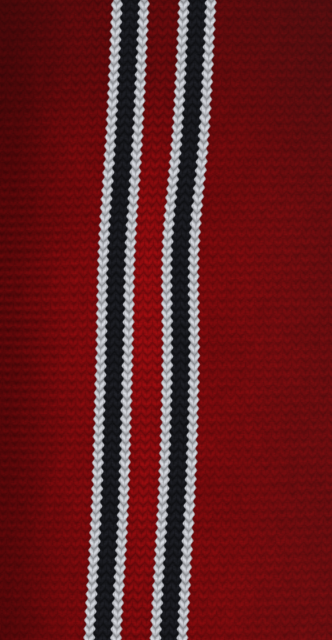
A WebGL 2 fragment shader for this texture:

```glsl
#version 300 es
precision highp float;
uniform vec2 u_resolution;
out vec4 fragColor;

const vec3 RED = vec3(0.445, 0.035, 0.045);
const vec3 BLACK = vec3(0.085, 0.088, 0.105);
const vec3 WHITE = vec3(0.79, 0.80, 0.825);
const float ASPECT = 0.52;        // width of the cloth for a height of 1
const float ROWS = 73.0;          // knitted rows over the height
const float WALE = 0.0145;        // width of one column of stitches
const float GAP_WALES = 7.0;      // columns from one stripe to the next
const float BLACK_HALF = 0.0137;  // half width of the black core
const float STRIPE_HALF = 0.0284; // half width including white borders
const float SCALLOP = 0.0016;     // depth of the stitched edge waves

float hash(vec2 p) {
  p = fract(p * vec2(0.1031, 0.1137));
  p += dot(p, p.yx + 33.33);
  return fract((p.x + p.y) * p.x * 7.31 + p.y * 3.7);
}

float noise(vec2 p) {
  vec2 i = floor(p), f = fract(p);
  f = f * f * (3.0 - 2.0 * f);
  return mix(mix(hash(i), hash(i + vec2(1, 0)), f.x),
             mix(hash(i + vec2(0, 1)), hash(i + vec2(1, 1)), f.x), f.y);
}

float bump(float y, float center, float width) {
  float d = (y - center) / width;
  return exp(-d * d);
}

// Centre lines of the two gently bent stripes
float leftStripe(float y) {
  return 0.1602 + 0.0443 * y - 0.0042 * bump(y, 0.61, 0.13) + 0.0026 * bump(y, 0.2, 0.14);
}

float rightStripe(float y) {
  return 0.2643 + 0.0449 * y - 0.0088 * bump(y, 0.615, 0.13) + 0.0022 * bump(y, 0.25, 0.14);
}

// Height of the yarn: two slanted legs meeting in a V in every stitch
float stitchHeight(vec2 cell) {
  float leg = abs(fract(cell.x) - 0.5) * 2.0;
  float strand = 0.5 + 0.5 * cos(6.2832 * (cell.y - 0.55 * leg));
  float seam = smoothstep(0.0, 0.3, leg) * smoothstep(1.0, 0.75, leg);
  return pow(strand, 0.65) * mix(0.65, 1.0, seam);
}

// Coverage of a band with scalloped edges
float band(float offset, float halfWidth, float wave, float soft) {
  return smoothstep(soft, -soft, abs(offset) - halfWidth - SCALLOP * wave);
}

void main() {
  vec2 uv = gl_FragCoord.xy / u_resolution;
  vec2 p = uv * vec2(ASPECT, 1.0);
  float soft = 0.8 / u_resolution.y + 0.0005;

  // Stitch grid that follows both stripes
  float c1 = leftStripe(p.y), c2 = rightStripe(p.y);
  float across = smoothstep(c1 + STRIPE_HALF, c2 - STRIPE_HALF, p.x);
  float origin = mix(c1, c2 - GAP_WALES * WALE, across);
  float sag = 0.003 * sin(7.0 * p.x + 2.0 * p.y) + 0.0012 * (noise(p * 14.0) - 0.5);
  vec2 cell = vec2((p.x - origin) / WALE, (p.y + sag) * ROWS);
  float yarn = stitchHeight(cell);
  float fibre = noise(p * vec2(330.0, 480.0)) - 0.5;
  float tone = noise(floor(cell) + 40.0) - 0.5;

  // Red cloth under a soft, uneven light
  float light = mix(0.74, 1.0, smoothstep(0.0, 0.24, uv.x));
  light *= mix(1.0, 0.80, smoothstep(0.55, 1.0, uv.y));
  light *= 1.0 - 0.10 * smoothstep(0.65, 1.0, uv.x);
  light *= 1.0 + 0.14 * bump(uv.x, 0.44, 0.12) * bump(uv.y, 0.48, 0.4);
  light *= 0.97 + 0.08 * noise(p * 9.0);
  float ridge = 0.5 + 0.5 * cos(6.2832 * cell.y);
  float relief = mix(0.17, 0.30, bump(uv.x, 0.42, 0.16));
  float ridgeDepth = 0.07 + 0.17 * smoothstep(0.35, 0.0, uv.x) * bump(uv.y, 0.5, 0.3);
  float weave = 1.0 + relief * (yarn - 0.5) + ridgeDepth * (ridge - 0.5);
  vec3 color = RED * light * weave * (1.0 + 0.12 * fibre + 0.05 * tone);
  color.gb += 0.015 * smoothstep(0.55, 1.0, uv.x) + 0.008 * smoothstep(0.7, 1.0, uv.y);

  // White borders and black cores
  float offset = mix(p.x - c1, p.x - c2, step(0.5 * (c1 + c2), p.x));
  float wave = cos(6.2832 * (cell.y - 0.45));
  float stripe = band(offset, STRIPE_HALF, wave, soft);
  float core = band(offset, BLACK_HALF, -wave, soft);
  float shadow = band(offset, STRIPE_HALF + 0.002, wave, 0.004);
  vec3 whiteYarn = WHITE * (0.70 + 0.34 * yarn) * (1.0 + 0.07 * fibre);
  vec3 blackYarn = BLACK * (0.72 + 0.55 * yarn) * (1.0 + 0.25 * fibre);
  color *= 1.0 - 0.14 * shadow;
  color = mix(color, whiteYarn, stripe);
  color = mix(color, blackYarn, core);

  fragColor = vec4(clamp(color, 0.0, 1.0), 1.0);
}
```
